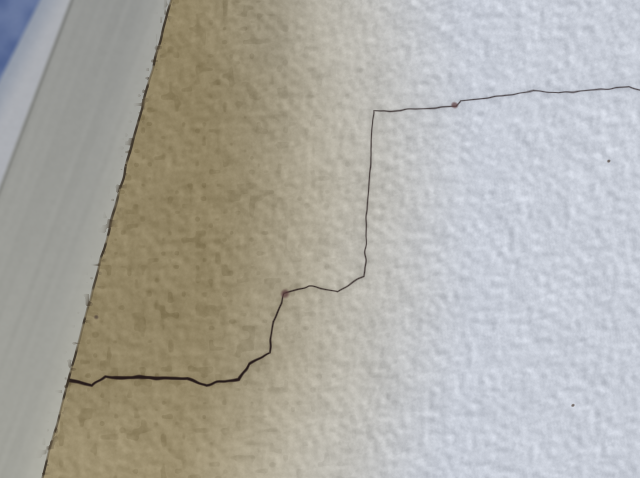
Give the GLSL for this texture, as a Shadertoy shader.

```glsl
#define GRAIN_SCALE 78.0
#define GRAIN_RELIEF 0.15
#define CRACK_WOBBLE 0.0045
#define CRACK_THICK 0.0029
#define CRACK_THIN 0.0011
#define TAN_WALL vec3(0.565, 0.515, 0.395)
#define WARM_WALL vec3(0.720, 0.700, 0.645)
#define COOL_WALL vec3(0.785, 0.805, 0.845)
#define CRACK_INK vec3(0.13, 0.09, 0.09)

const int CRACK_COUNT = 22;
const vec2 CRACK[CRACK_COUNT] = vec2[](
    vec2(.143, .204), vec2(.192, .193), vec2(.221, .211), vec2(.392, .209),
    vec2(.432, .195), vec2(.500, .207), vec2(.523, .239), vec2(.564, .261),
    vec2(.573, .329), vec2(.596, .387), vec2(.648, .401), vec2(.707, .390),
    vec2(.763, .423), vec2(.768, .564), vec2(.782, .767), vec2(.953, .777),
    vec2(.963, .789), vec2(1.019, .796), vec2(1.115, .810), vec2(1.167, .805),
    vec2(1.315, .817), vec2(1.340, .810));

float hash(vec2 p) {
    return fract(sin(dot(p, vec2(127.1, 311.7))) * 43758.5453);
}

float noise(vec2 p) {
    vec2 i = floor(p), f = fract(p);
    f = f * f * (3.0 - 2.0 * f);
    return mix(mix(hash(i), hash(i + vec2(1, 0)), f.x),
               mix(hash(i + vec2(0, 1)), hash(i + vec2(1, 1)), f.x), f.y);
}

float fbm(vec2 p) {
    float sum = 0.0, amp = 0.5;
    for (int i = 0; i < 4; i++) {
        sum += amp * noise(p);
        p = mat2(1.6, 1.2, -1.2, 1.6) * p + 7.3;
        amp *= 0.5;
    }
    return sum;
}

float segmentDistance(vec2 p, vec2 a, vec2 b) {
    vec2 ap = p - a, ab = b - a;
    return length(ap - ab * clamp(dot(ap, ab) / dot(ab, ab), 0.0, 1.0));
}

float spot(vec2 p, vec2 centre, float radius, float soft) {
    return 1.0 - smoothstep(radius - soft, radius + soft, length(p - centre));
}

// Stucco: shadow gradient across the wall, then embossed grain
vec3 wallColor(vec2 p) {
    float bow = 0.07 * sin(3.1416 * p.y) - 0.03 * (1.0 - p.y);
    float s = p.x - bow + 0.05 * (fbm(p * 4.0) - 0.5);
    vec3 col = mix(TAN_WALL, WARM_WALL, smoothstep(0.36, 0.70, s));
    col = mix(col, COOL_WALL, smoothstep(0.58, 0.98, s));
    // Darker fold of shade near the top, lighter foot of the wall
    float fold = exp(-pow((p.x - 0.57) / 0.09, 2.0)) * smoothstep(0.55, 1.0, p.y);
    col -= 0.055 * fold;
    col += 0.05 * smoothstep(0.3, 0.0, p.y) * (1.0 - smoothstep(0.4, 0.8, p.x));

    vec2 q = p * GRAIN_SCALE;
    float relief = fbm(q + vec2(0.35, 0.35)) - fbm(q - vec2(0.35, 0.35));
    float lit = smoothstep(0.3, 1.1, p.x);
    col += GRAIN_RELIEF * relief * mix(0.55, 1.0, lit);
    col += 0.05 * (fbm(p * 24.0) - 0.47);
    float pits = smoothstep(0.68, 0.85, noise(q * 0.9 + 31.0));
    return col - 0.045 * pits * (1.0 - 0.7 * lit);
}

// Smooth frame: broad face, rounded ridge and blue corner
vec3 frameColor(vec2 p, float edge, float px) {
    float ridge = p.x - 0.378 * (p.y - 0.608);
    float corner = p.x - 0.505 * (p.y - 0.834);
    vec3 face = mix(vec3(0.63, 0.63, 0.60), vec3(0.58, 0.585, 0.575), p.y);
    face += 0.05 * smoothstep(-0.07, 0.0, edge) * vec3(1.0, 0.95, 0.8);
    face += 0.02 * (noise(vec2(ridge * 90.0, p.y * 3.0)) - 0.5);
    vec3 rim = mix(vec3(0.57, 0.60, 0.65), vec3(0.67, 0.68, 0.70),
                   smoothstep(0.0, 0.06, corner));
    vec3 col = mix(rim, face, smoothstep(-0.008, 0.006, ridge));
    col -= 0.07 * exp(-pow((ridge - 0.003) / 0.005, 2.0));
    vec3 blue = mix(vec3(0.30, 0.37, 0.54), vec3(0.42, 0.48, 0.62), noise(p * 30.0));
    col = mix(blue, col, smoothstep(-0.006 - px, 0.006 + px, corner));
    return col + 0.02 * (fbm(p * 90.0) - 0.47);
}

void mainImage(out vec4 fragColor, in vec2 fragCoord) {
    vec2 p = fragCoord / iResolution.y;
    float px = 1.0 / iResolution.y;
    vec3 col = wallColor(p);

    // Stepped crack, thick at the lower left and fine at the right
    vec2 wobble = vec2(noise(p * 55.0), noise(p * 55.0 + 19.0)) - 0.5;
    vec2 c = p + CRACK_WOBBLE * wobble;
    float d = 1e3;
    for (int i = 0; i < CRACK_COUNT - 1; i++)
        d = min(d, segmentDistance(c, CRACK[i], CRACK[i + 1]));
    float width = mix(CRACK_THICK, CRACK_THIN, smoothstep(0.46, 0.62, p.x));
    width *= 0.75 + 0.5 * noise(p * 40.0);
    col -= 0.07 * exp(-d / 0.005);
    float ink = 1.0 - smoothstep(width - px, width + px, d);
    col = mix(col, CRACK_INK, ink * mix(0.95, 0.75, smoothstep(0.5, 0.9, p.x)));

    // Chipped corners and stray specks
    float chips = max(spot(c, vec2(0.598, 0.386), 0.008, 0.004),
                      spot(c, vec2(0.950, 0.779), 0.006, 0.003));
    col = mix(col, vec3(0.34, 0.23, 0.23), 0.7 * chips);
    float specks = max(spot(c, vec2(1.273, 0.664), 0.003, 0.002),
                   max(spot(c, vec2(1.199, 0.152), 0.003, 0.002),
                       spot(c, vec2(0.200, 0.336), 0.004, 0.003)));
    col = mix(col, vec3(0.32, 0.27, 0.24), 0.75 * specks);

    // Frame edge with a broken dark gap
    float edge = p.x - 0.087 - 0.27 * p.y + 0.003 * (noise(p * 35.0) - 0.5);
    col = mix(frameColor(p, edge, px), col, smoothstep(-px, px, edge));
    float broken = smoothstep(0.25, 0.65, noise(vec2(p.y * 70.0, 4.0)));
    float gap = 1.0 - smoothstep(0.001, 0.002 + px, abs(edge - 0.001));
    col = mix(col, vec3(0.20, 0.17, 0.14), gap * mix(0.3, 0.85, broken));
    float crumbs = smoothstep(0.70, 0.82, noise(p * 110.0)) * exp(-abs(edge) / 0.006);
    col = mix(col, vec3(0.24, 0.20, 0.15), 0.7 * crumbs);

    fragColor = vec4(clamp(col, 0.0, 1.0), 1.0);
}
```
